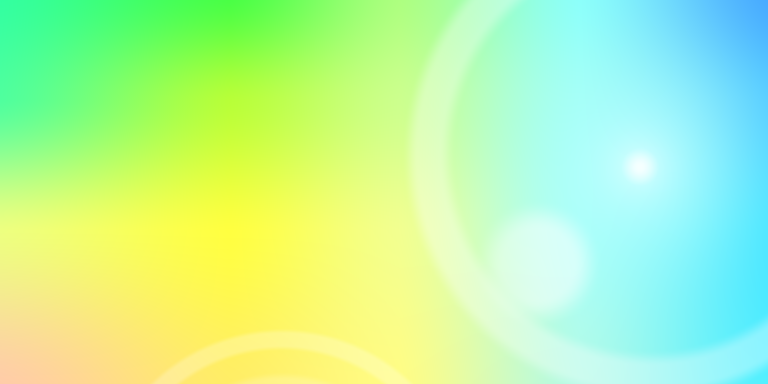
A WebGL 1 fragment shader for this background:

```glsl
precision highp float;
// A bright spectral backdrop: green and yellow melting into cyan and blue,
// blended as a smooth mesh of four colour rows, with a white sun, a large
// translucent halo, a soft light disc and a pale ring rising from below.

uniform vec2 u_resolution;

#define SUN_POS      vec2(1.667, 0.565)
#define SUN_CORE     0.052
#define SUN_SPREAD   0.30
#define HALO_POS     vec2(1.693, 0.596)
#define HALO_RADII   vec2(0.528, 0.625)
#define HALO_ALPHA   0.34
#define DISC_POS     vec2(1.401, 0.312)
#define DISC_RADIUS  0.130
#define DISC_ALPHA   0.52
#define ARC_POS      vec2(0.734, -0.344)
#define ARC_RADII    vec2(0.437, 0.482)
#define ARC_ALPHA    0.24

// Progress from a to b, eased halfway to hide creases between bands
float ease(float a, float b, float x) {
  float t = clamp((x - a) / (b - a), 0.0, 1.0);
  return mix(t, t * t * (3.0 - 2.0 * t), 0.5);
}

// Horizontal gradient through five colours
vec3 ramp(float x, vec3 a, vec3 b, vec3 c, vec3 d, vec3 e) {
  vec3 col = mix(a, b, ease(0.0, 0.6, x));
  col = mix(col, c, ease(0.6, 1.04, x));
  col = mix(col, d, ease(1.04, 1.51, x));
  return mix(col, e, ease(1.51, 2.0, x));
}

// Soft-edged filled circle
float disc(vec2 p, vec2 center, float radius, float blur) {
  return 1.0 - smoothstep(radius - blur, radius + blur, distance(p, center));
}

// Soft-edged band between an inner (x) and outer (y) radius
float ring(vec2 p, vec2 center, vec2 radii, float blur) {
  return disc(p, center, radii.y, blur) - disc(p, center, radii.x, blur);
}

// Colour mesh: four rows stacked from the top to the bottom edge
vec3 spectrum(vec2 p) {
  vec3 top = ramp(p.x, vec3(0.20, 1.0, 0.63), vec3(0.29, 1.0, 0.27),
    vec3(0.68, 1.0, 0.50), vec3(0.54, 1.0, 0.98), vec3(0.27, 0.66, 1.0));
  vec3 upper = ramp(p.x, vec3(0.31, 1.0, 0.62), vec3(0.72, 1.0, 0.22),
    vec3(0.80, 1.0, 0.55), vec3(0.62, 1.0, 0.95), vec3(0.30, 0.78, 1.0));
  vec3 lower = ramp(p.x, vec3(0.93, 1.0, 0.50), vec3(1.0, 1.0, 0.25),
    vec3(0.95, 1.0, 0.56), vec3(0.66, 1.0, 0.96), vec3(0.25, 0.89, 1.0));
  vec3 bottom = ramp(p.x, vec3(1.0, 0.80, 0.66), vec3(1.0, 0.93, 0.40),
    vec3(1.0, 0.99, 0.52), vec3(0.70, 0.98, 0.90), vec3(0.32, 0.94, 1.0));
  vec3 col = mix(top, upper, ease(1.0, 0.74, p.y));
  col = mix(col, lower, ease(0.74, 0.40, p.y));
  return mix(col, bottom, ease(0.40, 0.0, p.y));
}

void main() {
  vec2 p = gl_FragCoord.xy / u_resolution * vec2(2.0, 1.0);
  vec3 white = vec3(1.0);
  vec3 col = spectrum(p);

  // Sun: wide cyan bloom and a small white core
  float sunDist = distance(p, SUN_POS);
  float bloom = exp(-pow(sunDist / SUN_SPREAD, 2.0));
  float core = exp(-pow(sunDist / SUN_CORE, 2.0));
  float flare = exp(-sunDist / (SUN_CORE * 1.6));
  col = mix(col, vec3(0.66, 1.0, 1.0), 0.75 * bloom);
  col = mix(col, white, max(0.9 * core, 0.65 * flare));

  // Large halo around the sun
  col = mix(col, white, HALO_ALPHA * ring(p, HALO_POS, HALO_RADII, 0.022));

  // Soft light disc, fading toward its left side
  float discFade = mix(0.75, 1.0, smoothstep(-0.13, 0.03, p.x - DISC_POS.x));
  col = mix(col, white,
    DISC_ALPHA * discFade * disc(p, DISC_POS, DISC_RADIUS, 0.04));

  // Pale ring rising from the lower edge, with a faint inner circle
  float arc = ring(p, ARC_POS, ARC_RADII, 0.008);
  float inner = disc(p, ARC_POS, 0.365, 0.012);
  col = mix(col, white, ARC_ALPHA * max(arc, 0.8 * inner));

  gl_FragColor = vec4(col, 1.0);
}
```
